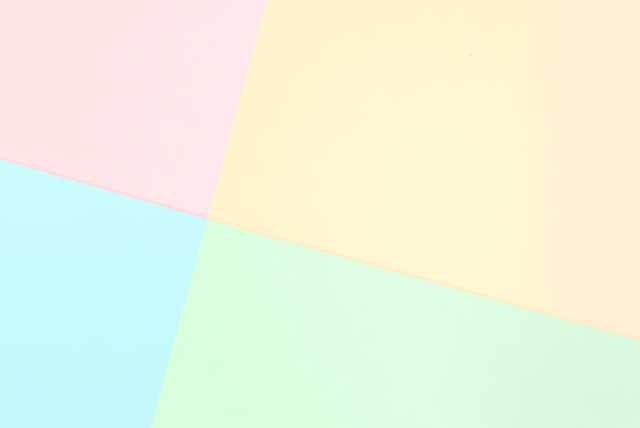
Write a Shadertoy shader that draws this background.

```glsl
// Four pastel paper sheets meeting at one slanted crossing.
// Two signed line distances select the sheets; broad gradients, a thin
// tinted lip on the upper sheets and faint value noise add paper shading.

// Layout, in canvas heights (x runs from 0 to ASPECT)
const float ASPECT = 1.5;
const vec2  CROSSING = vec2(0.486, 0.488);
const float UPRIGHT_LEAN = 0.2715;   // x gained per unit of y
const float LEFT_SLOPE = -0.289;
const float RIGHT_SLOPE = -0.2795;
const float EDGE_SOFTNESS = 0.0016;
const float LIP_WIDTH = 0.009;
const vec2  GLOW_CENTER = vec2(1.04, 0.52);
const vec2  SPECK_CENTER = vec2(1.103, 0.871);
const float SPECK_RADIUS = 0.002;
const float GRAIN_SCALE = 28.0;
const float GRAIN_AMOUNT = 0.004;

// Sheet colours
const vec3 PINK = vec3(1.0, 0.896, 0.908);
const vec3 PINK_LIGHT = vec3(1.0, 0.908, 0.922);
const vec3 PINK_LIP = vec3(1.0, 0.838, 0.868);
const vec3 YELLOW = vec3(1.0, 0.950, 0.806);
const vec3 YELLOW_LIGHT = vec3(1.0, 0.969, 0.836);
const vec3 PEACH = vec3(1.0, 0.939, 0.835);
const vec3 YELLOW_LIP = vec3(1.0, 0.922, 0.745);
const vec3 CYAN = vec3(0.765, 0.975, 0.988);
const vec3 CYAN_LIGHT = vec3(0.788, 0.982, 0.992);
const vec3 GREEN = vec3(0.848, 0.996, 0.868);
const vec3 GREEN_LIGHT = vec3(0.872, 0.992, 0.892);
const vec3 GREEN_SHADE = vec3(0.848, 0.970, 0.868);

float hash(vec2 cell) {
    vec3 q = fract(vec3(cell.xyx) * 0.1031);
    q += dot(q, q.yzx + 33.33);
    return fract((q.x + q.y) * q.z);
}

float valueNoise(vec2 p) {
    vec2 cell = floor(p), f = fract(p);
    f = f * f * (3.0 - 2.0 * f);
    float low = mix(hash(cell), hash(cell + vec2(1, 0)), f.x);
    float high = mix(hash(cell + vec2(0, 1)), hash(cell + vec2(1, 1)), f.x);
    return mix(low, high, f.y);
}

// Coverage of the positive side of an edge
float side(float d, float soft) {
    return smoothstep(-soft, soft, d);
}

vec3 yellowSheet(vec2 p) {
    float glow = 1.0 - smoothstep(0.08, 0.62, length(p - GLOW_CENTER));
    vec3 col = mix(YELLOW, YELLOW_LIGHT, glow);
    return mix(col, PEACH, smoothstep(1.17, 1.42, p.x));
}

vec3 greenSheet(vec2 p) {
    vec3 col = mix(GREEN, GREEN_LIGHT, smoothstep(0.45, 1.1, p.x + 0.5 * p.y));
    float corner = 1.0 - smoothstep(0.0, 0.5, length(p - vec2(1.42, 0.03)));
    return mix(col, GREEN_SHADE, corner);
}

void mainImage(out vec4 fragColor, in vec2 fragCoord) {
    vec2 p = fragCoord / iResolution.xy * vec2(ASPECT, 1.0);
    float soft = max(EDGE_SOFTNESS, 0.8 / iResolution.y);

    // Signed distances: right of the upright seam, above the cross seam
    vec2 d = p - CROSSING;
    float slope = d.x < 0.0 ? LEFT_SLOPE : RIGHT_SLOPE;
    float rightDist = (d.x - UPRIGHT_LEAN * d.y) / length(vec2(1.0, UPRIGHT_LEAN));
    float aboveDist = (d.y - slope * d.x) / length(vec2(1.0, slope));
    float right = side(rightDist, soft);
    float above = side(aboveDist, soft);

    // Shaded sheets
    vec3 pink = mix(PINK, PINK_LIGHT, smoothstep(0.1, 0.6, p.x + 0.3 * (0.7 - p.y)));
    vec3 cyan = mix(CYAN, CYAN_LIGHT, smoothstep(0.0, 0.6, p.y));
    vec3 upper = mix(pink, yellowSheet(p), right);
    vec3 lower = mix(cyan, greenSheet(p), right);

    // Tinted lip along the bottom of the upper sheets
    float lip = 1.0 - smoothstep(0.35 * LIP_WIDTH, LIP_WIDTH, aboveDist);
    upper = mix(upper, mix(PINK_LIP, YELLOW_LIP, right), 0.75 * lip);
    vec3 col = mix(lower, upper, above);

    // Faint speck and paper grain
    float speck = side(SPECK_RADIUS - length(p - SPECK_CENTER), soft);
    col *= 1.0 - 0.1 * speck;
    col += GRAIN_AMOUNT * (valueNoise(p * GRAIN_SCALE) - 0.5);
    fragColor = vec4(clamp(col, 0.0, 1.0), 1.0);
}
```
